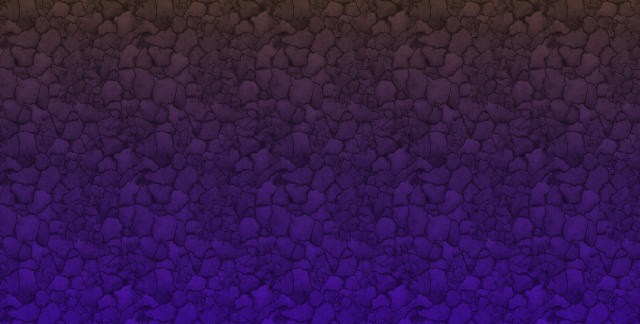
Write a Shadertoy shader that draws this texture.

```glsl
// Packed gravel in dim light, washed with a vertical violet to brown gradient.
// Stones are weighted, stretched Voronoi cells with warped outlines, shaded
// as low domes with rough faces; the bed repeats as a square tile.

const float TILE_SIZE = 0.4227;   // side of one tile, in canvas heights
const float TILE_CELLS = 8.0;     // stones along one tile side
const vec3 VIOLET = vec3(0.205, 0.042, 0.478);
const vec3 PLUM   = vec3(0.198, 0.097, 0.290);
const vec3 BROWN  = vec3(0.250, 0.172, 0.150);

vec3 hash32(vec2 p) {
    vec3 q = fract(vec3(p.xyx) * vec3(0.1031, 0.1030, 0.0973));
    q += dot(q, q.yxz + 33.33);
    return fract((q.xxy + q.yzz) * q.zyx);
}

// Value noise from 0 to 1 that wraps after the given period.
float noise(vec2 p, float period) {
    vec2 cell = floor(p);
    vec2 f = p - cell;
    f = f * f * (3.0 - 2.0 * f);
    float a = hash32(mod(cell, period)).x;
    float b = hash32(mod(cell + vec2(1.0, 0.0), period)).x;
    float c = hash32(mod(cell + vec2(0.0, 1.0), period)).x;
    float d = hash32(mod(cell + vec2(1.0, 1.0), period)).x;
    return mix(mix(a, b, f.x), mix(c, d, f.x), f.y);
}

float fbm(vec2 p, float period) {
    float sum = 0.0;
    float weight = 0.5;
    for (int i = 0; i < 4; i++) {
        sum += weight * noise(p, period);
        p *= 2.0;
        period *= 2.0;
        weight *= 0.5;
    }
    return sum / 0.9375;
}

// Returns the brightness of a bed of stones, one stone per unit cell.
float stoneBed(vec2 p, float period, float seed) {
    vec2 home = floor(p);
    float nearest = 9.0;
    float second = 9.0;
    vec2 offset = vec2(0.0);
    vec3 traits = vec3(0.0);
    for (int y = -2; y <= 2; y++) {
        for (int x = -2; x <= 2; x++) {
            vec2 cell = home + vec2(x, y);
            vec2 key = mod(cell, period) + seed;
            vec3 place = hash32(key);
            vec3 look = hash32(key + 57.0);
            vec2 delta = p - cell - 0.1 - 0.8 * place.xy;
            float angle = 6.2832 * place.z;
            vec2 axis = vec2(cos(angle), sin(angle));
            vec2 local = vec2(dot(delta, axis), dot(delta, vec2(-axis.y, axis.x)));
            float stretch = mix(1.0, 1.45, look.y);
            float dist = length(local * vec2(1.0 / stretch, stretch)) - 0.5 * look.x;
            if (dist < nearest) {
                second = nearest;
                nearest = dist;
                offset = delta;
                traits = look;
            } else {
                second = min(second, dist);
            }
        }
    }
    // Crevices differ in width; each stone differs in tone and tilt.
    float gap = second - nearest;
    float width = mix(0.09, 0.30, noise(p * 1.5 + seed, period * 1.5));
    float face = smoothstep(-0.03, width, gap);
    float tilt = dot(offset, vec2(-0.10, 0.20) + 0.24 * (traits.xy - 0.5));
    float tone = mix(0.95, 1.14, traits.z) + tilt + 0.06 * smoothstep(0.1, 0.6, gap);
    return mix(0.60, tone, face);
}

float gravel(vec2 p) {
    vec2 warp = vec2(fbm(p * 2.0, TILE_CELLS * 2.0),
                     fbm(p * 2.0 + 5.0, TILE_CELLS * 2.0)) - 0.5;
    vec2 bent = p + 0.50 * warp;
    float large = stoneBed(bent, TILE_CELLS, 0.0);
    float small = stoneBed(bent * 2.0, TILE_CELLS * 2.0, 23.0);

    // Pockets of small pebbles lie between the larger stones.
    float pocket = smoothstep(0.57, 0.67, noise(p * 0.75 + 3.0, TILE_CELLS * 0.75));
    float light = mix(large, small * 0.93, pocket * 0.85);

    // Worn faces, pits and fine grit.
    float wear = fbm(p * 3.0 + 11.0, TILE_CELLS * 3.0) - 0.5;
    float grit = noise(p * 10.0, TILE_CELLS * 10.0) - 0.5;
    float pits = smoothstep(0.72, 0.90, noise(p * 5.0 + 7.0, TILE_CELLS * 5.0));
    return light + 0.26 * wear + 0.09 * grit - 0.12 * pits;
}

vec3 wash(float height) {
    vec3 lower = mix(VIOLET, PLUM, clamp(height * 2.0, 0.0, 1.0));
    return mix(lower, BROWN, clamp(height * 2.0 - 1.0, 0.0, 1.0));
}

void mainImage(out vec4 fragColor, in vec2 fragCoord) {
    vec2 uv = fragCoord / iResolution.y;
    float light = gravel(uv / TILE_SIZE * TILE_CELLS);
    fragColor = vec4(wash(uv.y) * light, 1.0);
}
```
